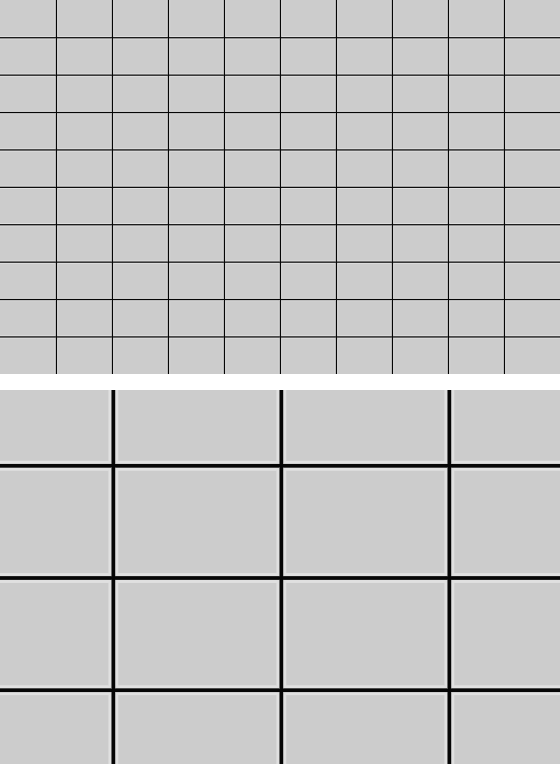
Top: the whole. Bottom: its middle third, enlarged.
This pattern is drawn by a WebGL 1 fragment shader. Its source:

```glsl
precision highp float;

// Flat grey sheet ruled into ten by ten equal cells by thin black lines.
// Each line is a distance to the nearest cell border, antialiased by pixel
// coverage, over a slightly wider pale fringe. Units are canvas widths.

uniform vec2 u_resolution;

const vec2 CELLS = vec2(10.0);
const vec2 LINE_SHIFT = vec2(0.0008, -0.0006); // slight right and down offset
const float LINE_HALF_WIDTH = 0.00112;
const float FRINGE_WIDTH = 0.0018;

const vec3 PAPER = vec3(0.80);
const vec3 FRINGE = vec3(0.88);
const vec3 INK = vec3(0.02);

// Distance per axis to the nearest inner border; the outer edges stay open.
vec2 borderDistance(vec2 p, vec2 size, vec2 cells, vec2 shift) {
  vec2 cell = size / cells;
  vec2 q = p - shift;
  vec2 index = clamp(floor(q / cell + 0.5), vec2(1.0), cells - 1.0);
  return abs(q - index * cell);
}

// Share of a pixel covered by vertical or horizontal strips.
float stripCoverage(vec2 dist, float halfWidth, float pixel) {
  vec2 cover = clamp((halfWidth - dist) / pixel + 0.5, 0.0, 1.0);
  return max(cover.x, cover.y);
}

void main() {
  float pixel = 1.0 / u_resolution.x;
  vec2 size = u_resolution * pixel;
  vec2 p = gl_FragCoord.xy * pixel;

  vec2 dist = borderDistance(p, size, CELLS, LINE_SHIFT);
  float fringe = stripCoverage(dist, LINE_HALF_WIDTH + FRINGE_WIDTH, pixel);
  float ink = stripCoverage(dist, LINE_HALF_WIDTH, pixel);

  vec3 color = mix(PAPER, FRINGE, fringe);
  color = mix(color, INK, ink);
  gl_FragColor = vec4(color, 1.0);
}
```
